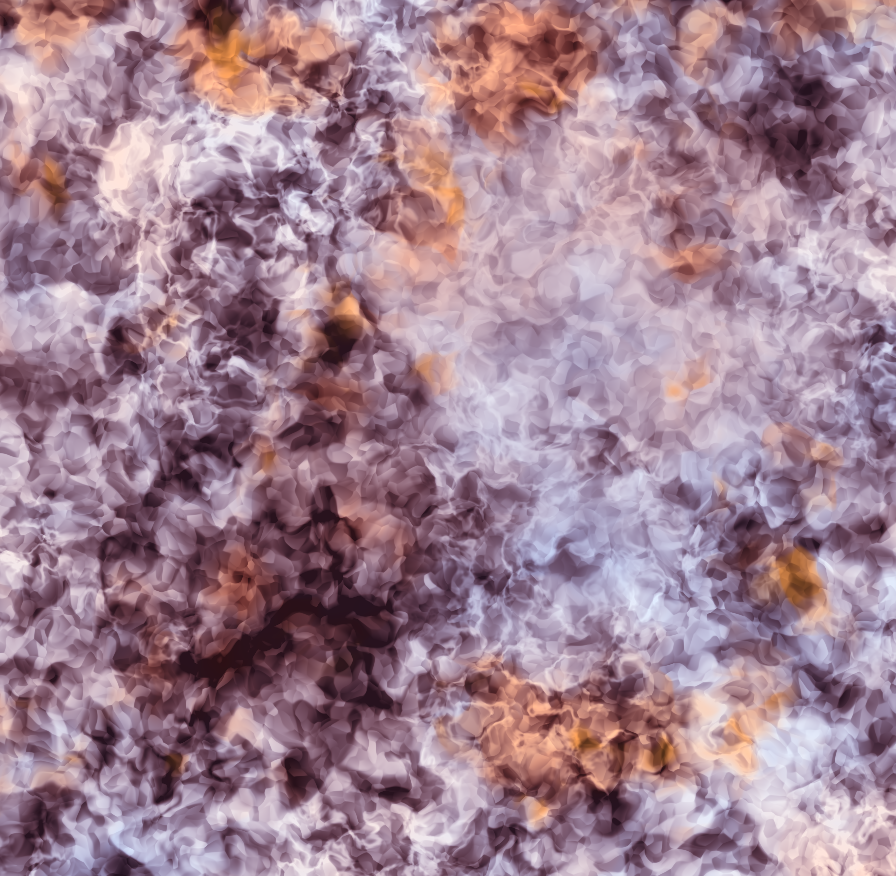
A WebGL 2 fragment shader for this texture:

```glsl
#version 300 es
precision highp float;
precision highp int;

#define BASE_TONE 0.545
#define ZONE_CONTRAST 0.62
#define GRAIN_SCALE 9.0
#define GRAIN_CONTRAST 0.21
#define WARP 0.035
#define FROST 0.30
#define CRACK 0.30
#define PIT_DEPTH 0.34
#define QUARTZ_LIFT 0.17
#define STAIN_START 0.60
#define STAIN_FULL 0.80

uniform vec2 u_resolution;
out vec4 fragColor;

const uint MULTIPLIER = 1664525u;

// Integer hash of a lattice cell, two values in 0..1
vec2 hash2(vec2 cell) {
    uvec2 v = uvec2(ivec2(cell)) * MULTIPLIER + 101390u;
    v.x += v.y * MULTIPLIER;
    v.y += v.x * MULTIPLIER;
    v ^= v >> 16u;
    v.x += v.y * MULTIPLIER;
    v.y += v.x * MULTIPLIER;
    v ^= v >> 16u;
    return vec2(v & 0xffffu) / 65535.0;
}

float noise(vec2 p) {
    vec2 i = floor(p), f = fract(p);
    f = f * f * (3.0 - 2.0 * f);
    float low = mix(hash2(i).x, hash2(i + vec2(1, 0)).x, f.x);
    float high = mix(hash2(i + vec2(0, 1)).x, hash2(i + vec2(1, 1)).x, f.x);
    return mix(low, high, f.y);
}

const mat2 TURN = mat2(0.8, 0.6, -0.6, 0.8);

float fbm(vec2 p) {
    float sum = 0.0, amp = 0.533;
    for (int i = 0; i < 4; i++) {
        sum += amp * noise(p);
        p = TURN * p * 2.03 + 17.3;
        amp *= 0.5;
    }
    return sum;
}

float ridge(vec2 p) {
    return 1.0 - abs(2.0 * fbm(p) - 1.0);
}

// Tilted, elongated flakes with soft joints, about -1..1
float flakes(vec2 p) {
    vec2 cell = floor(p), f = fract(p);
    float sum = 0.0, total = 0.0;
    for (int y = -1; y <= 1; y++)
    for (int x = -1; x <= 1; x++) {
        vec2 o = vec2(x, y);
        vec2 r = o + 0.1 + 0.8 * hash2(cell + o) - f;
        vec2 h = hash2(cell + o + 311.0);
        vec2 axis = vec2(cos(6.2832 * h.x), sin(6.2832 * h.x));
        float along = dot(r, axis);
        float w = exp(-20.0 * sqrt(dot(r, r) + 1.6 * along * along));
        sum += w * (2.0 * h.y - 1.0 + 0.9 * along);
        total += w;
    }
    return sum / max(total, 1e-20);
}

// Shadow plum through mauve to pale lilac
vec3 mineral(float t) {
    vec3 c = vec3(0.15, 0.07, 0.12);
    c = mix(c, vec3(0.35, 0.21, 0.28), clamp((t - 0.06) / 0.22, 0.0, 1.0));
    c = mix(c, vec3(0.49, 0.36, 0.45), clamp((t - 0.28) / 0.16, 0.0, 1.0));
    c = mix(c, vec3(0.63, 0.53, 0.63), clamp((t - 0.44) / 0.14, 0.0, 1.0));
    c = mix(c, vec3(0.79, 0.72, 0.79), clamp((t - 0.58) / 0.17, 0.0, 1.0));
    return mix(c, vec3(0.94, 0.91, 0.93), clamp((t - 0.75) / 0.30, 0.0, 1.0));
}

void main() {
    vec2 p = gl_FragCoord.xy / u_resolution.y;
    vec2 bend = vec2(fbm(p * 9.0 + 3.1), fbm(p * 9.0 + 47.7)) - 0.5;
    vec2 q = p + WARP * bend;
    q += 0.010 * (vec2(noise(p * 48.0), noise(p * 48.0 + 91.0)) - 0.5);

    // Smooth pale quartz around the middle right
    vec2 d = (q - vec2(0.66, 0.56)) * vec2(4.2, 3.6);
    float quartz = smoothstep(0.55, 0.95, 0.55 * exp(-dot(d, d)) + fbm(q * 6.0 + 8.0));

    // Grains, halving in size from layer to layer
    float detail = 0.0, amp = 0.8;
    vec2 g = q * GRAIN_SCALE;
    for (int i = 0; i < 4; i++) {
        detail += amp * flakes(g);
        g = TURN * g * 2.1 + 23.7;
        amp = i == 0 ? 1.0 : amp * 0.8;
    }
    float tone = BASE_TONE + ZONE_CONTRAST * (fbm(p * 3.5 + 61.0) - 0.5);
    tone += GRAIN_CONTRAST * detail * mix(0.85, 0.42, quartz) + QUARTZ_LIFT * quartz;

    // White frosting, fissures and dark pits
    float frosted = smoothstep(0.42, 0.64, fbm(p * 5.0 + 29.0));
    tone += FROST * frosted * smoothstep(0.78, 1.0, ridge(q * 34.0)) * (1.0 - 0.6 * quartz);
    float broken = smoothstep(0.5, 0.7, fbm(p * 8.0 + 73.0)) * (1.0 - quartz);
    tone -= CRACK * broken * smoothstep(0.86, 1.0, ridge(q * 13.0 + 5.0));
    tone -= PIT_DEPTH * smoothstep(0.64, 0.76, fbm(q * 13.0 + 37.0)) * (1.0 - quartz);
    vec3 color = mineral(tone);

    // Drift between cool violet and warm rose
    float warmth = fbm(q * 5.0 + 83.0) - 0.5 + 0.08 * flakes(q * 17.0 + 9.0);
    color *= 1.0 + warmth * vec3(0.22, -0.06, -0.26);

    // Rust stain along the top and in the lower right
    vec2 s = (q - vec2(0.78, 0.16)) * vec2(3.0, 5.5);
    float iron = fbm(q * 6.5 + 19.0) + 0.05 * flakes(q * 22.0);
    iron += 0.20 * smoothstep(0.80, 1.0, p.y) + 0.17 * exp(-dot(s, s));
    float stain = smoothstep(STAIN_START, STAIN_FULL, iron);
    color *= mix(vec3(1.0), vec3(1.10, 0.86, 0.68), stain);
    float ochre = stain * smoothstep(0.56, 0.74, fbm(q * 15.0 + 53.0));
    color = mix(color, vec3(0.84, 0.50, 0.20) * (0.45 + 0.85 * tone), 0.75 * ochre);

    fragColor = vec4(clamp(color, 0.0, 1.0), 1.0);
}
```
